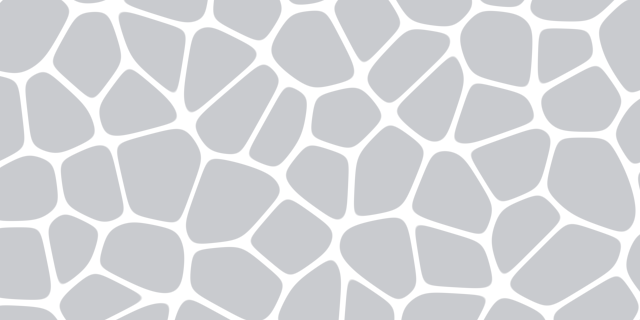
This pattern is drawn by a Shadertoy shader. Its source:

```glsl
// Rounded, irregular grey cells separated by a white web of varying thickness.

const vec3  CELL_COLOR = vec3(0.79, 0.796, 0.81);
const vec3  WEB_COLOR  = vec3(1.0);
const float DENSITY    = 4.5;    // cells per canvas height
const float JITTER     = 0.86;   // irregularity of the cell centres
const float INSET_MIN  = 0.027;  // thinnest half width of the web
const float INSET_MAX  = 0.049;  // thickest half width of the web
const float ROUNDING   = 0.062;  // softness of the cell corners
const vec2  OFFSET     = vec2(17.3, 5.6);

float hash(vec2 p) {
    return fract(sin(dot(p, vec2(127.1, 311.7))) * 43758.5453);
}

// Jittered centre of a grid cell
vec2 cellCentre(vec2 id) {
    vec2 random = vec2(hash(id), hash(id + 37.2));
    return id + 0.5 + JITTER * (random - 0.5);
}

// Grid id of the centre nearest to p
vec2 nearestCell(vec2 p) {
    vec2 base = floor(p);
    vec2 best = base;
    float bestDist = 1e5;
    for (int j = -2; j <= 2; j++)
    for (int i = -2; i <= 2; i++) {
        vec2 id = base + vec2(i, j);
        vec2 delta = cellCentre(id) - p;
        float dist = dot(delta, delta);
        if (dist < bestDist) {
            bestDist = dist;
            best = id;
        }
    }
    return best;
}

// Smooth minimum of the distances to all borders of a cell
float borderDistance(vec2 p, vec2 id) {
    vec2 centre = cellCentre(id);
    float sum = 0.0;
    for (int j = -2; j <= 2; j++)
    for (int i = -2; i <= 2; i++) {
        if (i == 0 && j == 0) continue;
        vec2 other = cellCentre(id + vec2(i, j));
        float dist = dot(0.5 * (centre + other) - p, normalize(other - centre));
        sum += exp(-dist / ROUNDING);
    }
    return -ROUNDING * log(sum);
}

void mainImage(out vec4 fragColor, in vec2 fragCoord) {
    vec2 p = fragCoord / iResolution.y * DENSITY + OFFSET;
    float pixel = DENSITY / iResolution.y;

    // Each cell shrinks by its own amount, so the web varies in width
    vec2 id = nearestCell(p);
    float inset = mix(INSET_MIN, INSET_MAX, hash(id + 91.7));
    float dist = borderDistance(p, id) - inset;

    float cell = smoothstep(-0.75 * pixel, 0.75 * pixel, dist);
    fragColor = vec4(mix(WEB_COLOR, CELL_COLOR, cell), 1.0);
}
```
